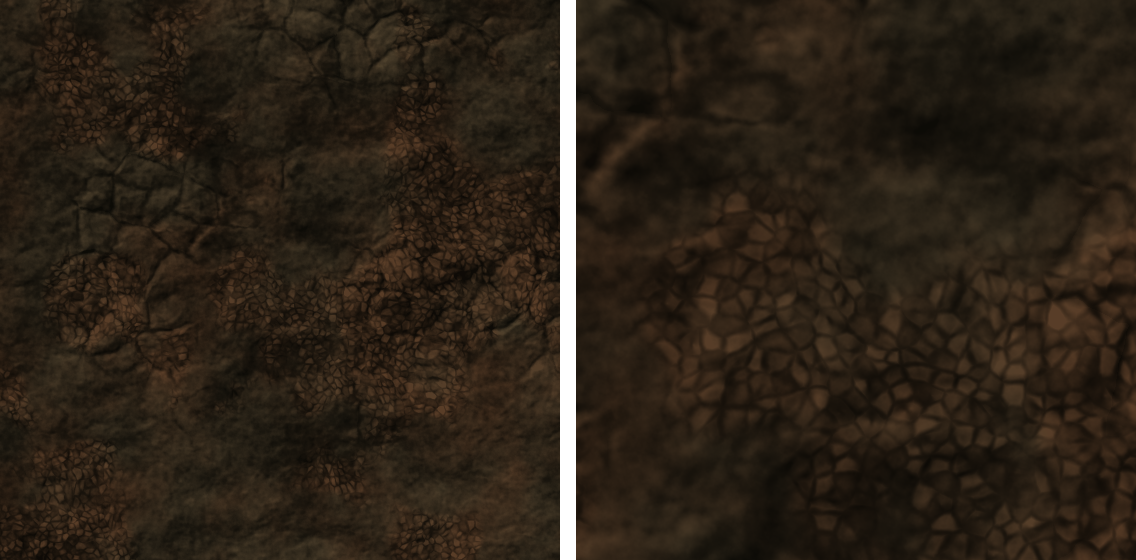
Left, the full canvas; right, a detail of the centre.
Write a WebGL 1 fragment shader that draws this texture.

```glsl
precision highp float;
// Dark weathered soil with cracked stone clusters, rusty crumbs and shallow crevices.
uniform vec2 u_resolution;

#define DARK_SOIL vec3(0.110, 0.088, 0.060)
#define LIGHT_SOIL vec3(0.270, 0.210, 0.150)
#define RUST_TINT vec3(1.10, 0.97, 0.87)
#define MOSS_TINT vec3(0.95, 1.01, 0.97)
#define BASE_TONE 0.25
#define STONE_SCALE 15.0
#define PEBBLE_SCALE 36.0
#define CRUMB_SCALE 82.0
#define RELIEF 10.0
#define GRAIN 0.75

float hash(vec2 p) {
  vec3 q = fract(p.xyx * vec3(0.1031, 0.1030, 0.0973));
  q += dot(q, q.yzx + 33.33);
  return fract((q.x + q.y) * q.z);
}

vec2 hash2(vec2 p) {
  return vec2(hash(p), hash(p + 57.3));
}

float noise(vec2 p) {
  vec2 cell = floor(p), f = fract(p);
  f = f * f * f * (f * (f * 6.0 - 15.0) + 10.0);
  float low = mix(hash(cell), hash(cell + vec2(1.0, 0.0)), f.x);
  float high = mix(hash(cell + vec2(0.0, 1.0)), hash(cell + 1.0), f.x);
  return mix(low, high, f.y);
}

float fbm(vec2 p) {
  float sum = 0.0, amp = 0.516;
  for (int i = 0; i < 5; i++) {
    sum += amp * noise(p);
    p = mat2(1.6, 1.2, -1.2, 1.6) * p + 19.7;
    amp *= 0.5;
  }
  return sum;
}

// Cellular clods: x = distance to the seam, y = random value of the clod.
vec2 clods(vec2 p) {
  vec2 cell = floor(p), f = fract(p);
  float nearest = 8.0, second = 8.0, id = 0.0;
  for (int j = -1; j <= 1; j++) {
    for (int i = -1; i <= 1; i++) {
      vec2 o = vec2(float(i), float(j));
      float d = length(o + hash2(cell + o) - f);
      if (d < nearest) {
        second = nearest;
        nearest = d;
        id = hash(cell + o + 113.0);
      } else {
        second = min(second, d);
      }
    }
  }
  return vec2(second - nearest, id);
}

// Irregular displacement that roughens every outline.
vec2 warp(vec2 p) {
  return p + 0.045 * (vec2(fbm(p * 11.0 + 3.0), fbm(p * 11.0 + 41.0)) - 0.5);
}

float stoneMask(vec2 p) {
  return smoothstep(0.50, 0.66, fbm(p * 4.2 + 8.0));
}

float height(vec2 p) {
  vec2 w = warp(p);
  float dome = smoothstep(0.0, 0.55, clods(w * STONE_SCALE).x);
  return fbm(w * vec2(5.5, 7.5) + 70.0) + 0.13 * dome * stoneMask(p);
}

void main() {
  vec2 p = gl_FragCoord.xy / min(u_resolution.x, u_resolution.y);
  vec2 w = warp(p);

  // Broad stains, medium mottling and fine grain
  float stain = fbm(p * 3.6 + 25.0) - 0.5;
  float mottle = fbm(w * vec2(13.0, 17.0) + 5.0) - 0.5;
  float grain = fbm(p * 105.0) - 0.5;
  float tone = BASE_TONE + 0.95 * stain + 0.8 * mottle + GRAIN * grain;

  // Relief lit from the upper left
  vec2 toLight = 0.004 * vec2(-0.6, 0.8);
  tone += RELIEF * (height(p) - height(p + toLight));

  // Stones with dark seams
  float stones = stoneMask(p);
  vec2 stone = clods(w * STONE_SCALE);
  float seam = 1.0 - smoothstep(0.0, 0.17, stone.x);
  tone += stones * (0.12 + 0.28 * (stone.y - 0.4) - 0.48 * seam);

  // Pebbles and crumbs gathered in loose patches
  float patches = smoothstep(0.48, 0.64, fbm(p * 6.5 + 90.0) + 0.05 * stones);
  vec2 pebble = clods(w * PEBBLE_SCALE + 7.0);
  vec2 crumb = clods((w + 0.3 * (p - w)) * CRUMB_SCALE + 31.0);
  float pebbleDome = smoothstep(0.0, 0.40, pebble.x);
  float crumbDome = smoothstep(0.0, 0.50, crumb.x);
  tone += 0.32 * max(patches, 0.5 * stones) * (pebbleDome * (0.5 + pebble.y) - 0.5);
  tone += 0.55 * patches * (crumbDome * (0.3 + 1.3 * crumb.y) - 0.38);

  // Broken crevices along the contours of a warped field
  float contour = abs(fbm(w * 5.0 + 60.0) - 0.5);
  float broken = smoothstep(0.46, 0.62, fbm(p * 8.0 + 33.0));
  tone -= 0.40 * broken * (1.0 - smoothstep(0.0, 0.035, contour));

  // Compressed shadows, then rusty patches against cooler bare soil
  tone = clamp(max(tone, 0.6 * tone), -0.38, 1.3);
  vec3 color = mix(DARK_SOIL, LIGHT_SOIL, tone);
  float rust = clamp(0.35 + 0.55 * patches + 2.0 * (fbm(p * 9.0 + 14.0) - 0.5), 0.0, 1.0);
  color *= mix(MOSS_TINT, RUST_TINT, rust);
  gl_FragColor = vec4(color, 1.0);
}
```
